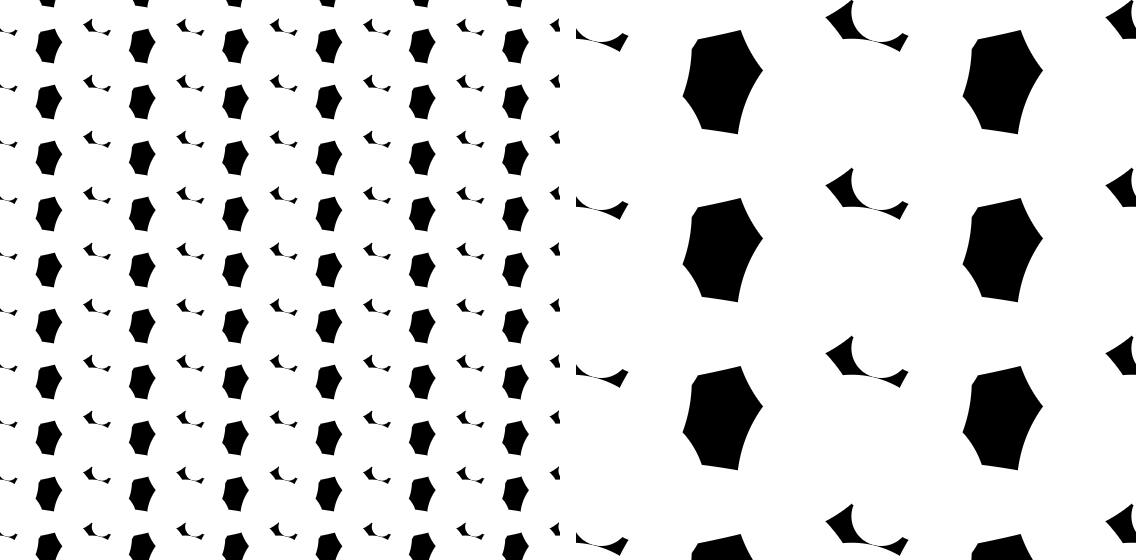
Left, the full canvas; right, a detail of the centre.
Give the GLSL for this pattern, as a Shadertoy shader.

```glsl
// Black hollow-sided heptagons and cut-out crescent slivers on a white 6 by 10 grid.

const vec2 REPEATS = vec2(6.0, 10.0);
const vec2 CELL = vec2(128.0, 76.8);   // cell size; the canvas spans REPEATS * CELL units
const vec3 PAPER = vec3(1.0);
const vec3 INK = vec3(0.0);

// Position relative to the nearest repeat of a centre
vec2 wrapAround(vec2 p, vec2 centre) {
    return (fract((p - centre) / CELL + 0.5) - 0.5) * CELL;
}

// Signed distance to a clockwise edge a-b that bows inward by sag
float bowedEdge(vec2 p, vec2 a, vec2 b, float sag) {
    vec2 chord = b - a;
    float halfLength = 0.5 * length(chord);
    vec2 outward = normalize(vec2(-chord.y, chord.x));
    float radius = (halfLength * halfLength + sag * sag) / (2.0 * sag);
    vec2 centre = 0.5 * (a + b) + outward * (radius - sag);
    return radius - length(p - centre);
}

// Tall seven-cornered blot
float blot(vec2 p) {
    vec2 shoulder = vec2(-11.3, 19.4), top = vec2(8.3, 23.7), right = vec2(18.5, 5.2);
    vec2 foot = vec2(7.0, -24.0), heel = vec2(-9.5, -21.5);
    vec2 left = vec2(-18.3, -6.6), notch = vec2(-14.1, 15.0);
    float d = bowedEdge(p, shoulder, top, 0.1);
    d = max(d, bowedEdge(p, top, right, 0.9));
    d = max(d, bowedEdge(p, right, foot, 2.0));
    d = max(d, bowedEdge(p, foot, heel, 0.1));
    d = max(d, bowedEdge(p, heel, left, 0.9));
    d = max(d, bowedEdge(p, left, notch, 0.9));
    return max(d, bowedEdge(p, notch, shoulder, 0.1));
}

// Five-cornered sliver with a round bite that leaves a thin neck
float sliver(vec2 p) {
    vec2 tip = vec2(-7.0, 12.0), right = vec2(19.0, -4.5), foot = vec2(15.0, -11.8);
    vec2 heel = vec2(-11.0, -6.0), left = vec2(-19.0, 4.0);
    float d = bowedEdge(p, tip, right, 1.2);
    d = max(d, bowedEdge(p, right, foot, 0.1));
    d = max(d, bowedEdge(p, foot, heel, 2.1));
    d = max(d, bowedEdge(p, heel, left, 0.3));
    d = max(d, bowedEdge(p, left, tip, 0.4));
    float bite = 13.6 - length(p - vec2(6.5, 6.3));
    return max(d, bite);
}

void mainImage(out vec4 fragColor, in vec2 fragCoord) {
    vec2 canvas = REPEATS * CELL;
    vec2 p = fragCoord / iResolution.xy * canvas;
    float pixel = canvas.y / iResolution.y;

    // Both shapes of a repeat
    float d = min(blot(wrapAround(p, vec2(67.0, -63.0))),
                  sliver(wrapAround(p, vec2(133.0, -37.5))));

    // Edge smoothing over one pixel
    float coverage = clamp(0.5 - d / pixel, 0.0, 1.0);
    fragColor = vec4(mix(PAPER, INK, coverage), 1.0);
}
```
